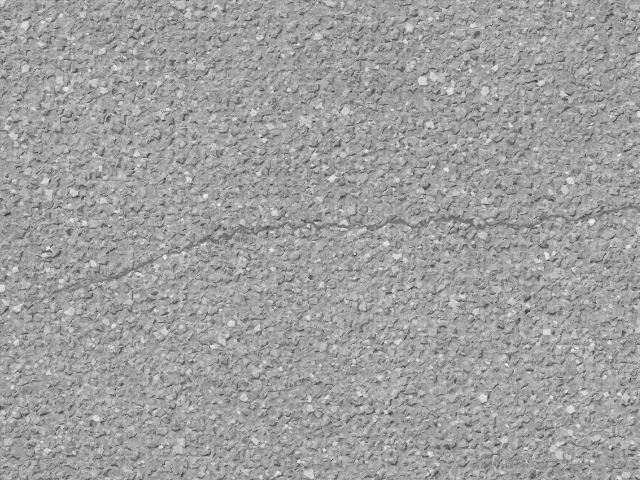
Reproduce this texture procedurally as a Shadertoy shader.

```glsl
const vec2 LIGHT = vec2(-0.5, 0.866);
const float BASE_GRAY = 0.638;

float hash(vec2 p) {
    return fract(sin(dot(p, vec2(127.1, 311.7))) * 43758.5453);
}

vec2 hash2(vec2 p) {
    return vec2(hash(p), hash(p + 57.3));
}

float noise(vec2 p) {
    vec2 i = floor(p), f = fract(p);
    f = f * f * (3.0 - 2.0 * f);
    float low = mix(hash(i), hash(i + vec2(1, 0)), f.x);
    float high = mix(hash(i + vec2(0, 1)), hash(i + vec2(1, 1)), f.x);
    return mix(low, high, f.y);
}

vec2 warp(vec2 p, float scale) {
    return vec2(noise(p * scale), noise(p * scale + 31.7)) - 0.5;
}

// Nearest angular stone: signed distance, edge normal, random id
vec4 stone(vec2 q, float seed, float share, vec2 sizes) {
    vec4 nearest = vec4(9.0, 0.0, 1.0, 0.0);
    vec2 cell = floor(q);
    for (int y = -1; y <= 1; y++)
    for (int x = -1; x <= 1; x++) {
        vec2 id = cell + vec2(x, y);
        vec2 key = id + seed;
        if (hash(key + 3.1) > share) continue;
        vec2 v = q - id - 0.15 - 0.7 * hash2(key);
        float size = mix(sizes.x, sizes.y, hash(key + 7.7));
        float turn = 6.283 * hash(key + 11.9);
        vec3 edge = vec3(-9.0, 0.0, 1.0);
        for (int k = 0; k < 5; k++) {
            float jitter = hash(key + float(k) * 5.3 + 17.0);
            float a = turn + 1.2566 * (float(k) + 0.6 * jitter);
            vec2 n = vec2(cos(a), sin(a));
            float d = dot(v, n) - size * mix(0.6, 1.15, fract(jitter * 7.0));
            if (d > edge.x) edge = vec3(d, n);
        }
        if (edge.x < nearest.x) nearest = vec4(edge, hash(key + 23.0));
    }
    return nearest;
}

// Lit and shadowed sides of a stone edge
float rim(vec4 s, float width, float shadow, float glint) {
    float band = exp(-s.x * s.x / (width * width));
    float slope = dot(s.yz, LIGHT);
    return band * (slope < 0.0 ? shadow : glint) * slope;
}

float inside(float d, float softness) {
    return 1.0 - smoothstep(-softness, softness, d);
}

float crackHeight(float x) {
    float y = 0.385 + 0.152 * smoothstep(0.08, 0.62, x);
    y += 0.03 * smoothstep(1.2, 1.36, x);
    y += 0.022 * (noise(vec2(x * 13.0, 2.0)) - 0.5);
    y += 0.013 * (noise(vec2(x * 42.0, 5.0)) - 0.5);
    return y + 0.007 * (noise(vec2(x * 120.0, 8.0)) - 0.5);
}

void mainImage(out vec4 fragColor, in vec2 fragCoord) {
    vec2 p = fragCoord / iResolution.y;
    float pixel = 1.0 / iResolution.y;
    vec2 bent = p + 0.010 * warp(p, 85.0);

    // Broad tone and fine grit
    float gray = BASE_GRAY + 0.03 * (noise(p * 5.0) - 0.5);
    gray += 0.07 * (noise(p * 95.0) - 0.5);
    gray += 0.10 * (noise(p * 190.0 + 9.0) - 0.5);
    gray += 0.12 * (noise(p * 370.0 + 4.0) - 0.5);

    // Embedded stones with broken relief edges
    vec4 coarse = stone(bent * 46.0, 0.0, 0.85, vec2(0.25, 0.5));
    vec4 fine = stone(bent * 82.0, 140.0, 0.75, vec2(0.2, 0.5));
    float broken = smoothstep(0.25, 0.7, noise(p * 60.0 + 13.0));
    gray += 0.06 * (coarse.w - 0.5) * inside(coarse.x, 0.06);
    gray += 0.05 * (fine.w - 0.5) * inside(fine.x, 0.1);
    gray += rim(coarse, 0.10, 0.30, 0.11) * mix(0.3, 1.0, broken);
    gray += rim(fine, 0.15, 0.20, 0.09) * mix(1.0, 0.3, broken);

    // Pale chips, a few nearly white
    vec2 crisp = p + 0.004 * warp(p, 120.0);
    vec4 pale = stone(crisp * 44.0, 310.0, 0.24, vec2(0.15, 0.42));
    vec4 sliver = stone(crisp * vec2(75.0, 95.0), 470.0, 0.17, vec2(0.15, 0.42));
    float speckle = 0.13 * (noise(p * 300.0 + 21.0) - 0.5);
    float paleTone = mix(0.70, 0.91, pale.w * pale.w) + speckle;
    float sliverTone = mix(0.71, 0.93, sliver.w * sliver.w) + speckle;
    gray = mix(gray, paleTone, 0.9 * inside(pale.x, 44.0 * pixel * 0.7));
    gray = mix(gray, sliverTone, 0.85 * inside(sliver.x, 85.0 * pixel * 0.7));
    gray += rim(pale, 0.09, 0.16, 0.03);

    // Wandering crack with a ragged lit lower lip
    float offset = p.y - crackHeight(p.x) + 0.005 * (noise(p * 150.0) - 0.5);
    float width = mix(0.0012, 0.0042, noise(vec2(p.x * 38.0, 17.0)));
    float strength = mix(0.45, 1.0, smoothstep(0.05, 0.4, p.x));
    float gap = 1.0 - smoothstep(width - pixel, width + pixel, abs(offset));
    float lip = exp(-pow((offset + 0.007) / 0.004, 2.0));
    float halo = exp(-pow(offset / 0.009, 2.0));
    gray += 0.18 * lip * strength * smoothstep(0.45, 0.8, noise(p * 130.0 + 40.0));
    gray -= 0.05 * halo * strength;
    gray = mix(gray, 0.38 + 0.1 * noise(p * 210.0), 0.85 * gap * strength);

    fragColor = vec4(vec3(clamp(gray, 0.0, 1.0)), 1.0);
}
```
